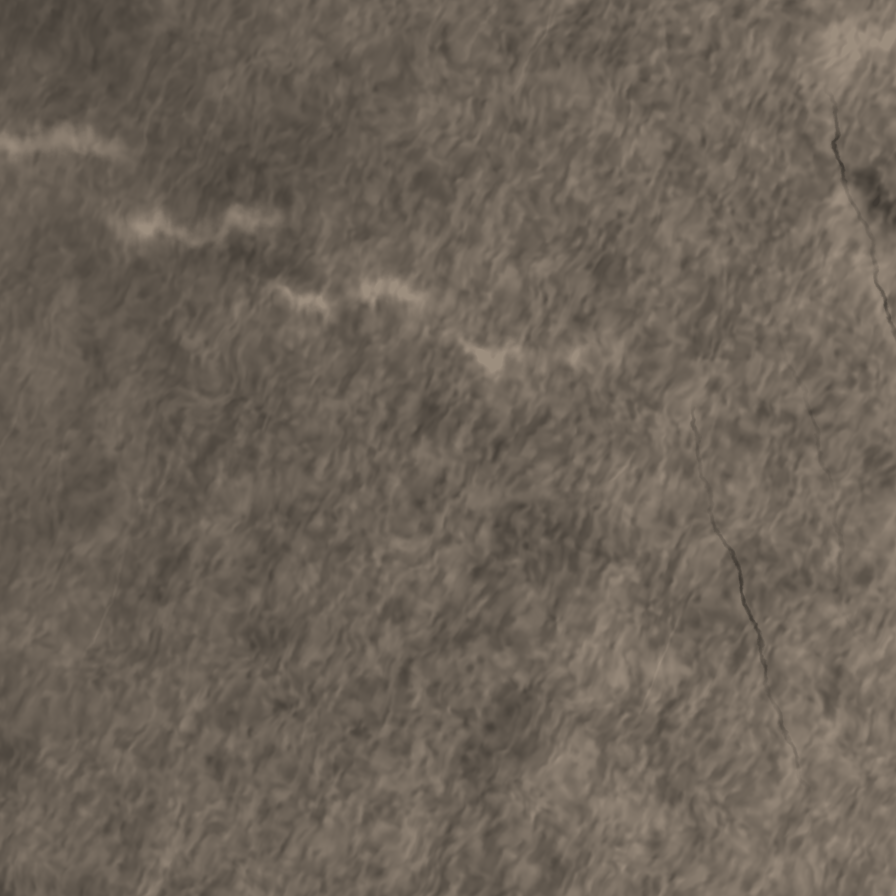
Give the GLSL for this texture, as a WebGL 2 fragment shader.

```glsl
#version 300 es
precision highp float;
// Weathered brown stone with slanted grain, broken pale veins and thin dark cracks.

uniform vec2 u_resolution;
out vec4 fragColor;

const vec3 DARK_STONE = vec3(0.36, 0.327, 0.29);
const vec3 PALE_STONE = vec3(0.54, 0.49, 0.436);

float hash(vec2 cell) {
  vec3 q = fract(cell.xyx * vec3(0.1031, 0.1030, 0.0973));
  q += dot(q, q.yzx + 33.33);
  return fract((q.x + q.y) * q.z);
}

float valueNoise(vec2 p) {
  vec2 cell = floor(p);
  vec2 f = fract(p);
  f = f * f * (3.0 - 2.0 * f);
  float low = mix(hash(cell), hash(cell + vec2(1, 0)), f.x);
  float high = mix(hash(cell + vec2(0, 1)), hash(cell + vec2(1, 1)), f.x);
  return mix(low, high, f.y);
}

// Layered noise, centred on zero
float fbm(vec2 p) {
  float sum = 0.0;
  float amplitude = 0.5;
  for (int i = 0; i < 5; i++) {
    sum += amplitude * (valueNoise(p) - 0.5);
    p = mat2(1.6, 1.2, -1.2, 1.6) * p + 17.3;
    amplitude *= 0.52;
  }
  return sum;
}

// Soft stroke between two points
float smear(vec2 p, vec2 a, vec2 b, float width) {
  vec2 ab = b - a;
  float along = clamp(dot(p - a, ab) / dot(ab, ab), 0.0, 1.0);
  float d = length(p - a - ab * along) / width;
  return exp(-d * d);
}

// Short slanted strokes with crumbly specks; x runs across the grain
float grain(vec2 g) {
  g += 0.03 * vec2(fbm(g * 16.0), fbm(g * 16.0 + 50.0));
  float coarse = valueNoise(g * vec2(80.0, 38.0)) - 0.5;
  float fine = valueNoise(g * vec2(170.0, 80.0) + 9.0) - 0.5;
  float speck = valueNoise(g * 130.0 + 23.0) - 0.5;
  return 0.5 * coarse + 0.6 * fine + 0.4 * speck;
}

// Sparse hair-thin lines along the grain
float hairlines(vec2 g) {
  float n = valueNoise(g * vec2(17.0, 3.5) + 4.0) + 0.35 * fbm(g * 22.0);
  float line = 1.0 - smoothstep(0.0, 0.06, abs(n - 0.5));
  return line * smoothstep(0.42, 0.75, valueNoise(g * 9.0 + 31.0));
}

// Chain of ragged pale strands stepping down to the right
float paleVeins(vec2 p) {
  float sum = 0.0;
  for (int i = 0; i < 4; i++) {
    float k = float(i);
    vec2 q = p - vec2(0.045 + 0.175 * k, 0.855 - 0.115 * k + 0.011 * k * k);
    float wave = 0.1 * fbm(vec2(p.x * 14.0 + k * 7.0, k * 3.0)) - 0.1 * q.x;
    float reach = 1.0 - smoothstep(0.06, 0.12, abs(q.x));
    float breakup = smoothstep(0.1, 0.55, valueNoise(p * vec2(26.0, 20.0) + k + 3.0));
    float width = mix(0.008, 0.018, valueNoise(p * 32.0 + k));
    float d = (q.y - wave + 0.02 * fbm(p * 45.0)) / width;
    float halo = (q.y - wave) / 0.035;
    float wisps = smoothstep(0.4, 0.8, valueNoise(p * vec2(30.0, 50.0) + 7.0));
    sum += reach * (breakup * exp(-d * d) + 0.45 * wisps * exp(-halo * halo));
  }
  return sum;
}

// Steep cracks: x is the dark cut, y the lit lip beside it
vec2 cracks(vec2 p) {
  vec2 sum = vec2(0.0);
  for (int i = 0; i < 3; i++) {
    float k = float(i);
    vec2 start = vec2(0.77 + 0.08 * k, 0.56 + 0.18 * k);
    float drop = start.y - p.y;
    float bend = 0.05 * fbm(vec2(p.y * 9.0, k * 5.0)) + 0.012 * fbm(p * 60.0);
    float d = p.x - start.x - (0.3 - 0.05 * k) * drop - bend;
    float reach = smoothstep(0.0, 0.04, drop) * (1.0 - smoothstep(0.36, 0.52, drop));
    float strength = mix(0.3, 1.2, valueNoise(vec2(p.y * 18.0, k * 11.0)));
    strength *= k == 1.0 ? 0.3 : 1.0;
    float lip = (d + 0.008) / 0.006;
    sum += reach * strength * vec2(1.0 - smoothstep(0.0006, 0.0042, abs(d)), exp(-lip * lip));
  }
  return sum;
}

void main() {
  vec2 p = gl_FragCoord.xy / u_resolution;
  vec2 g = vec2(dot(p, vec2(0.91, -0.42)), dot(p, vec2(0.42, 0.91)));
  vec2 warped = p + 0.07 * vec2(fbm(p * 9.0), fbm(p * 9.0 + 40.0));

  // Broad light and mottling
  float tone = -0.01 + 0.5 * p.x + 0.24 * (1.0 - p.y);
  tone += 0.6 * fbm(p * 4.0 + 2.0) + 0.75 * fbm(g * vec2(20.0, 13.0));

  // Slanted stains and the bright upper right corner
  float patchy = 0.5 + valueNoise(g * vec2(30.0, 12.0));
  tone += 0.22 * patchy * smear(warped, vec2(0.74, 0.47), vec2(0.61, 0.1), 0.035);
  tone -= 0.2 * patchy * smear(warped, vec2(0.62, 0.4), vec2(0.55, 0.15), 0.04);
  tone -= 0.2 * patchy * smear(warped, vec2(0.87, 0.24), vec2(0.76, 0.12), 0.03);
  tone += 0.35 * patchy * smear(warped, vec2(0.9, 0.95), vec2(0.97, 0.64), 0.035);
  tone += 0.3 * smear(p, vec2(1.0, 0.9), vec2(1.05, 0.88), 0.07);
  tone += 0.6 * smear(warped, vec2(0.92, 0.955), vec2(1.04, 0.96), 0.022);
  tone -= 0.8 * smear(warped, vec2(0.96, 0.8), vec2(1.01, 0.74), 0.014);

  // Grain, stronger away from the smooth upper left
  float roughness = mix(0.5, 1.05, smoothstep(0.1, 0.9, p.x + 0.5 * (1.0 - p.y)));
  tone += roughness * grain(g) + 0.18 * hairlines(g);

  vec2 crack = cracks(p);
  tone += 0.85 * paleVeins(p) + 0.2 * crack.y - 0.75 * crack.x;

  fragColor = vec4(mix(DARK_STONE, PALE_STONE, clamp(tone, -0.6, 1.4)), 1.0);
}
```
